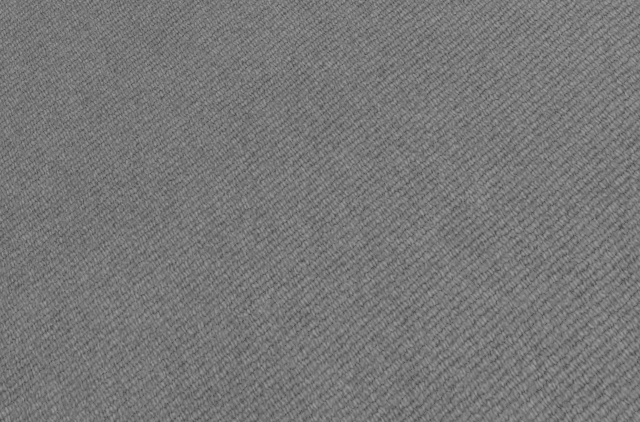
Give the GLSL for this texture, as a WebGL 1 fragment shader.

```glsl
precision highp float;
// Grey twill cloth seen at a slant: ribs rising to the right, built of short slanted stitches.
uniform vec2 u_resolution;

float hash(vec2 p) {
  vec3 h = fract(vec3(p.xyx) * 0.1031);
  h += dot(h, h.yzx + 33.33);
  return fract((h.x + h.y) * h.z);
}

float noise(vec2 p) {
  vec2 cell = floor(p);
  vec2 f = fract(p);
  f = f * f * (3.0 - 2.0 * f);
  float low = mix(hash(cell), hash(cell + vec2(1.0, 0.0)), f.x);
  float high = mix(hash(cell + vec2(0.0, 1.0)), hash(cell + vec2(1.0, 1.0)), f.x);
  return mix(low, high, f.y);
}

// Smooth wave from 0 at whole numbers to 1 halfway between them
float hump(float t) {
  return 0.5 - 0.5 * cos(6.28318 * t);
}

void main() {
  vec2 p = gl_FragCoord.xy / u_resolution.x;

  // Mild perspective: the weave grows finer towards the upper left
  vec2 centred = p - vec2(0.5, 0.33);
  vec2 cloth = centred / (1.0 + dot(centred, vec2(0.12, -0.3)));

  // Slow drift of the threads
  vec2 drift = vec2(noise(cloth * 9.0 + 40.0), noise(cloth * 9.0 + 70.0)) - 0.5;
  vec2 thread = cloth + 0.004 * drift;

  // Ribs run up to the right; each rib holds its own row of stitches
  float rib = dot(thread, vec2(-0.64, 0.77)) * 93.0;
  rib += 0.4 * (noise(cloth * 190.0 + 200.0) - 0.5);
  float row = floor(rib);
  float stitch = dot(thread, vec2(0.82, 0.57)) * 182.0 + 0.7 * hash(vec2(row, 7.0));
  stitch += 0.6 * (noise(cloth * 140.0 + 300.0) - 0.5);
  vec2 cell = vec2(row, floor(stitch));

  // Rounded stitches between grooves, the ribs clearer on the right
  float side = smoothstep(0.0, 0.9, p.x);
  float crown = sqrt(hump(rib));
  float bump = hump(stitch);
  float relief = mix(0.048, 0.08, side) * (crown - 0.64);
  relief += 0.075 * crown * (bump - 0.5);

  // Dark holes where grooves and stitch gaps meet
  float hole = (1.0 - crown) * (1.0 - bump) * hash(cell + 500.0);
  relief -= 0.14 * (hole - 0.09);

  // Uneven stitches, fine fibres and faint broad patches
  float yarn = (hash(cell + 800.0) - 0.5) * crown * bump;
  float fibre = noise(cloth * vec2(430.0, 390.0) + 900.0) - 0.5;
  float patches = noise(cloth * 6.0 + 20.0) + noise(cloth * 25.0 + 90.0) - 1.0;
  float tone = 0.469 + relief + 0.06 * yarn + 0.115 * fibre + 0.017 * patches;

  // Soft light from the upper right
  tone += 0.02 * centred.x + 0.014 * centred.y;

  gl_FragColor = vec4(vec3(clamp(tone, 0.31, 0.6)), 1.0);
}
```
